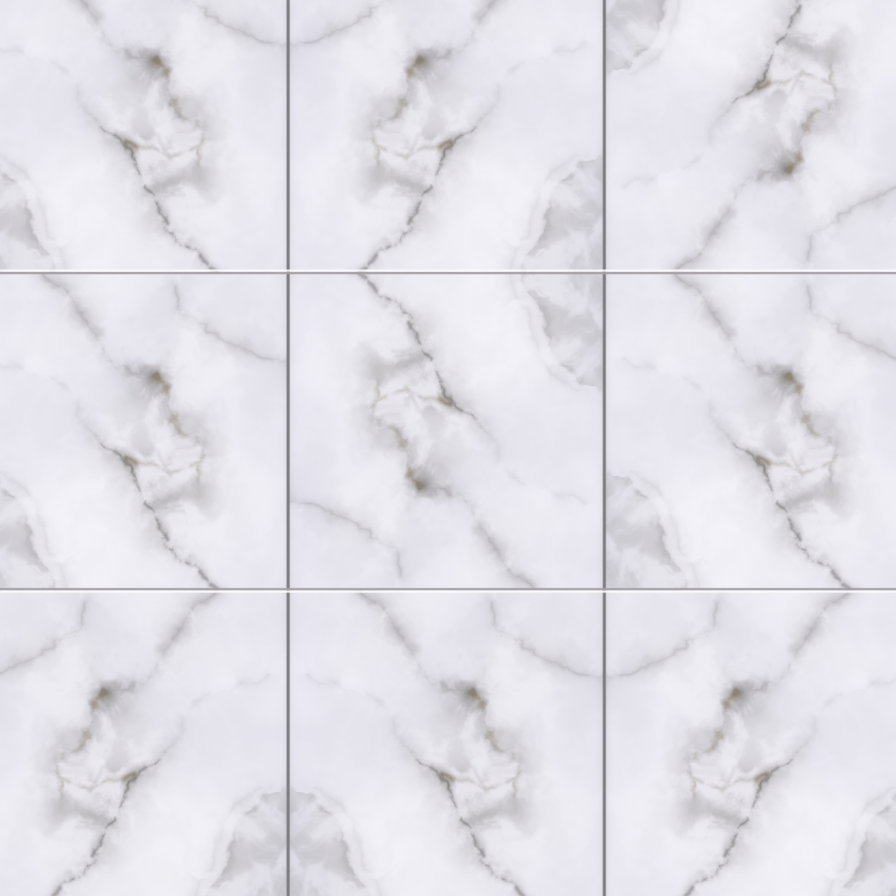
Give the GLSL for this texture, as a Shadertoy shader.

```glsl
// Polished white marble tiles, one veined slab mirrored in a 3 by 3 grid with thin grout.

const float TILE = 0.3529;                       // tile pitch on the canvas
const vec2 GRID_START = vec2(-0.0313, -0.0482);  // top left corner of the first tile

const vec3 MARBLE_COOL = vec3(0.912, 0.906, 0.943);
const vec3 MARBLE_LIGHT = vec3(0.952, 0.948, 0.970);
const vec3 VEIN_GRAY = vec3(0.46, 0.45, 0.45);
const vec3 VEIN_OCHRE = vec3(0.50, 0.45, 0.36);
const vec3 GROUT_DARK = vec3(0.50, 0.49, 0.51);
const vec3 GROUT_SOFT = vec3(0.64, 0.63, 0.65);
const vec3 BEVEL_LIGHT = vec3(0.985);

float hash(vec2 p) {
    vec3 q = fract(p.xyx * 0.1031);
    q += dot(q, q.yzx + 33.33);
    return fract((q.x + q.y) * q.z);
}

float noise(vec2 p) {
    vec2 i = floor(p), f = fract(p);
    f = f * f * (3.0 - 2.0 * f);
    float low = mix(hash(i), hash(i + vec2(1, 0)), f.x);
    float high = mix(hash(i + vec2(0, 1)), hash(i + vec2(1, 1)), f.x);
    return mix(low, high, f.y);
}

float fbm(vec2 p) {
    float sum = 0.0, weight = 0.5;
    for (int i = 0; i < 5; i++) {
        sum += weight * noise(p);
        p = mat2(1.6, 1.2, -1.2, 1.6) * p + 7.3;
        weight *= 0.5;
    }
    return sum;
}

float segment(vec2 p, vec2 a, vec2 b) {
    vec2 ab = b - a;
    return length(p - a - ab * clamp(dot(p - a, ab) / dot(ab, ab), 0.0, 1.0));
}

// Distance to a polyline through four points
float path(vec2 p, vec2 a, vec2 b, vec2 c, vec2 d) {
    return min(segment(p, a, b), min(segment(p, b, c), segment(p, c, d)));
}

// Soft round spot of the given radii
float spot(vec2 p, vec2 center, vec2 radii) {
    vec2 q = (p - center) / radii;
    return exp(-dot(q, q));
}

float line(float dist, float halfWidth, float blur) {
    return 1.0 - smoothstep(halfWidth - blur, halfWidth + blur, abs(dist));
}

// One slab; uv runs right and down from 0 to 1
vec3 marble(vec2 uv) {
    vec2 p = uv + 0.11 * (vec2(fbm(uv * 8.0), fbm(uv * 8.0 + 31.0)) - 0.48);
    float cloud = smoothstep(0.25, 0.7, fbm(uv * 4.0 + 9.0));
    float mottle = smoothstep(0.3, 0.65, fbm(p * 13.0 + 17.0));
    float grain = smoothstep(0.28, 0.62, fbm(uv * 30.0 + 5.0));

    // Main veins
    float ridge = path(p, vec2(0.24, -0.02), vec2(0.40, 0.18), vec2(0.46, 0.266), vec2(0.587, 0.34));
    float crest = path(p, vec2(0.587, 0.34), vec2(0.672, 0.476), vec2(0.727, 0.576), vec2(0.70, 0.67));
    float branch = path(p, vec2(0.72, 0.60), vec2(0.64, 0.62), vec2(0.57, 0.598), vec2(0.47, 0.60));
    float fault = path(p, vec2(0.39, 0.50), vec2(0.46, 0.61), vec2(0.572, 0.76), vec2(0.77, 1.01));
    float rust = min(crest, branch);
    float shade = 0.32 * exp(-ridge / 0.025) * (0.35 + mottle);
    shade += 0.30 * exp(-rust / 0.045) * (0.25 + mottle);
    shade += 0.28 * exp(-fault / 0.016) * (0.4 + grain) * smoothstep(0.42, 0.62, uv.y);
    shade += 0.20 * line(fault, 0.006, 0.006) * grain;
    shade += 0.22 * line(rust, 0.008, 0.010) * grain;

    // Clouded pocket between the veins, with a pale core
    shade += 0.30 * spot(p, vec2(0.61, 0.72), vec2(0.09, 0.11)) * (0.25 + mottle);
    shade += 0.09 * spot(p, vec2(0.54, 0.47), vec2(0.12, 0.13)) * (0.3 + mottle);
    shade *= 1.0 - 0.75 * spot(p, vec2(0.645, 0.66), vec2(0.05, 0.03));

    // Hairline veins and their hazy sides
    float hair = path(p, vec2(0.0, 0.23), vec2(0.155, 0.292), vec2(0.30, 0.39), vec2(0.39, 0.50));
    float drift = path(p, vec2(0.62, 0.06), vec2(0.66, 0.137), vec2(0.82, 0.22), vec2(1.01, 0.27));
    shade += 0.13 * exp(-hair / 0.014) * mottle;
    shade += (0.17 * exp(-drift / 0.010) + 0.08 * exp(-drift / 0.06)) * (0.25 + mottle);

    // Gray bank curving round the lower left corner
    float bank = 0.26 * sqrt(max(p.y - 0.63, 0.0) / 0.37) - p.x;
    float bankFade = smoothstep(0.58, 0.68, p.y);
    float inside = smoothstep(-0.012, 0.012, bank);
    float rim = 0.20 * exp(-abs(bank) / 0.012) + 0.11 * exp(-abs(bank + 0.05) / 0.02);
    shade += bankFade * (0.16 * inside * (0.45 + mottle) + rim * (0.3 + mottle));

    float glow = clamp(0.65 * cloud + 0.5 * spot(uv, vec2(0.38, 0.85), vec2(0.2)), 0.0, 1.0);
    vec3 base = mix(MARBLE_COOL, MARBLE_LIGHT, glow) - 0.012 * mottle;
    vec3 vein = mix(VEIN_GRAY, VEIN_OCHRE, exp(-rust / 0.014) * grain);
    return mix(base, vein, clamp(shade, 0.0, 0.85));
}

void mainImage(out vec4 fragColor, in vec2 fragCoord) {
    vec2 canvas = fragCoord / iResolution.xy;
    float pixel = 1.0 / min(iResolution.x, iResolution.y);
    vec2 grid = (vec2(canvas.x, 1.0 - canvas.y) - GRID_START) / TILE;
    vec2 cell = floor(grid), uv = fract(grid);

    // Mirror the slab from tile to tile
    bool flipX = mod(cell.x + step(1.5, cell.y), 2.0) > 0.5;
    bool flipY = cell.x > 0.5 && abs(cell.x + cell.y - 2.0) < 0.5;
    uv = mix(uv, 1.0 - uv, vec2(flipX, flipY));
    vec3 color = marble(uv) + 0.008 * (hash(cell + 3.0) - 0.5);

    // Grout with a soft shadow and a bright bevel beside the level joints
    vec2 joint = (fract(grid + 0.5) - 0.5) * TILE;
    float bevelSide = grid.y < 1.5 ? -1.0 : 1.0;
    color *= 1.0 - 0.10 * exp(-abs(joint.x) / 0.003);
    color = mix(color, GROUT_DARK, line(joint.x, 0.0017, pixel));
    color = mix(color, GROUT_SOFT, line(joint.y, 0.0013, pixel));
    color = mix(color, BEVEL_LIGHT, 0.9 * line(joint.y - bevelSide * 0.0027, 0.0012, pixel));
    fragColor = vec4(color, 1.0);
}
```
